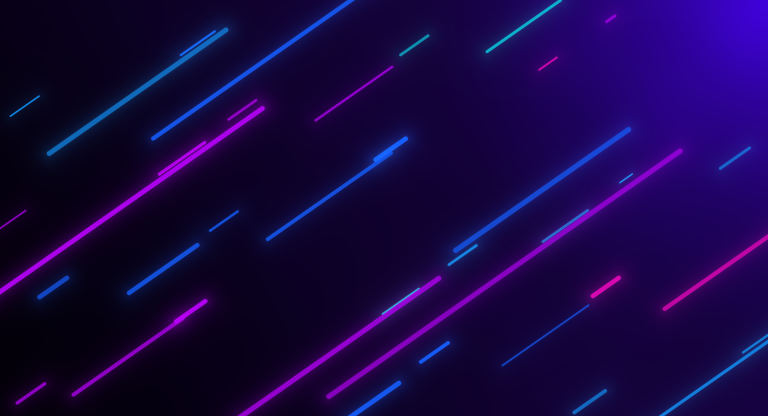
This background is drawn by a WebGL 2 fragment shader. Its source:

```glsl
#version 300 es
precision highp float;
// Neon streaks: parallel glowing capsules scattered over a dark violet gradient.
// A low-discrepancy sequence spreads them; rank sets length, hashes set width and
// strength. Lengths are in canvas heights.

uniform vec2 u_resolution;
out vec4 outColor;

#define STREAKS 38
#define ANGLE 0.61
#define LENGTH_MIN 0.08
#define LENGTH_SPAN 0.95
#define LENGTH_FALLOFF 4.5
#define HALF_WIDTH_MIN 0.0016
#define HALF_WIDTH_MAX 0.0068
#define GLOW_REACH 0.019
#define GLOW_STRENGTH 0.34
#define PARTING 0.12
#define CORNER_REACH 0.85
#define MOTTLE 0.07

const vec3 NIGHT   = vec3(0.008, 0.000, 0.030);
const vec3 INDIGO  = vec3(0.085, 0.006, 0.250);
const vec3 VIOLET  = vec3(0.170, 0.000, 0.620);
const vec3 MAGENTA = vec3(0.700, 0.000, 0.960);
const vec3 PINK    = vec3(0.930, 0.030, 0.740);
const vec3 BLUE    = vec3(0.080, 0.370, 1.000);
const vec3 AZURE   = vec3(0.070, 0.560, 0.950);
const vec3 TEAL    = vec3(0.040, 0.760, 0.850);

float hash(float n) {
    n = fract(n * 0.1031);
    n *= n + 33.33;
    return fract(n * (n + n));
}

vec2 gradientAt(vec2 cell) {
    float a = 6.28319 * hash(cell.x * 17.0 + cell.y * 59.0 + 211.0);
    return vec2(cos(a), sin(a));
}

float gradientNoise(vec2 p) {
    vec2 i = floor(p), f = fract(p);
    vec2 u = f * f * (3.0 - 2.0 * f);
    vec2 e = vec2(1.0, 0.0);
    float low  = mix(dot(gradientAt(i), f), dot(gradientAt(i + e), f - e), u.x);
    float high = mix(dot(gradientAt(i + e.yx), f - e.yx),
                     dot(gradientAt(i + 1.0), f - 1.0), u.x);
    return mix(low, high, u.y);
}

// Distance to a capsule centred at the origin and lying along dir
float capsule(vec2 p, vec2 dir, float halfLength, float radius) {
    float along = clamp(dot(p, dir), -halfLength, halfLength);
    return length(p - dir * along) - radius;
}

vec3 streakColor(float pick) {
    if (pick < 0.25) return MAGENTA;
    if (pick < 0.37) return PINK;
    if (pick < 0.67) return BLUE;
    if (pick < 0.92) return AZURE;
    return TEAL;
}

// Diagonal fade from black to indigo, with a violet light in the upper right
vec3 backdrop(vec2 p, vec2 corner) {
    float rise = smoothstep(-0.05, 0.85, dot(p / corner, vec2(0.8, 0.25)));
    float light = max(0.0, 1.0 - distance(p, corner) / CORNER_REACH);
    vec3 color = mix(NIGHT, INDIGO, rise) + VIOLET * pow(light, 1.6);
    return color * (1.0 + MOTTLE * gradientNoise(p * 5.0));
}

void main() {
    vec2 p = gl_FragCoord.xy / u_resolution.y;
    vec2 corner = vec2(u_resolution.x / u_resolution.y, 1.0);
    float pixel = 1.0 / u_resolution.y;
    vec2 dir = vec2(cos(ANGLE), sin(ANGLE));
    vec2 across = vec2(-dir.y, dir.x);
    vec3 color = backdrop(p, corner);

    // Draw the short streaks first, so that the long ones lie on top
    for (int i = STREAKS - 1; i >= 0; i--) {
        float id = float(i);
        float rank = id / float(STREAKS);

        // Scatter, then open a quiet diagonal lane through the middle
        vec2 center = corner * fract(vec2(0.65, 0.36) + id * vec2(0.7549, 0.5698));
        float lane = dot(center - corner * vec2(0.52, 0.45), across);
        center += across * (lane < 0.0 ? -1.0 : 1.0) * PARTING * exp(-8.0 * abs(lane));

        // Streaks shorten and vanish towards the lit corner
        float toCorner = distance(center, corner);
        float len = LENGTH_MIN + LENGTH_SPAN * pow(1.0 - rank, LENGTH_FALLOFF);
        len *= mix(0.3, 1.0, smoothstep(0.4, 0.9, toCorner));
        float strength = mix(0.65, 1.0, hash(id + 7.3)) * smoothstep(0.2, 0.42, toCorner);

        float weight = clamp(0.75 * hash(id + 31.7) + 0.5 * len, 0.0, 1.0);
        float halfWidth = mix(HALF_WIDTH_MIN, HALF_WIDTH_MAX, weight);
        float d = capsule(p - center, dir, 0.5 * len, halfWidth);

        // Soft halo below a crisp core
        vec3 tint = streakColor(fract(id * 0.618));
        float halo = exp(-max(d, 0.0) / GLOW_REACH) * mix(0.3, 1.0, weight);
        color += tint * GLOW_STRENGTH * strength * halo * (1.0 - color);
        float core = 1.0 - smoothstep(-0.75 * pixel, 0.75 * pixel, d);
        color = mix(color, tint, core * strength);
    }

    outColor = vec4(clamp(color, 0.0, 1.0), 1.0);
}
```
